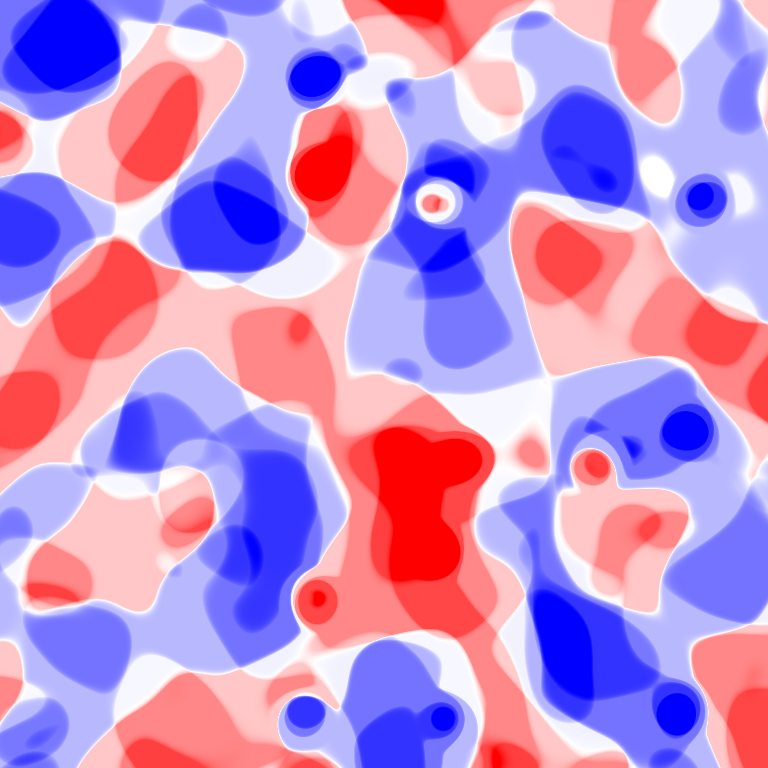
Write a Shadertoy shader that draws this texture.

```glsl
// Smooth red and blue blobs, stacked like terraces with white seams between.
// A shared noise field is cut at several wobbling thresholds; each cut adds
// a step with a soft foot and a crisp top, coloured on a blue-white-red scale.

#define BLOB_SCALE 5.6     // noise cells across the canvas, shared field
#define WOBBLE_SCALE 6.6   // noise cells across the canvas, per-step field
#define WOBBLE 0.85        // how far each step strays from the shared field
#define FOOT_WIDTH 0.55    // reach of the soft foot below a step
#define FOOT_POWER 6.0     // crispness of the step's upper edge
#define DOT_CELLS 6.0      // grid of scattered round dots
#define DOT_CHANCE 0.3
#define DOT_HEIGHT 2.3
#define LOWEST -1.05       // value below every step

const int STEPS = 7;
const float threshold[STEPS] = float[](-1.5, -0.98, -0.48, 0.14, 0.58, 1.2, 1.7);
const float rise[STEPS] = float[](0.25, 0.25, 0.27, 0.50, 0.25, 0.25, 0.28);

float hash(vec2 p) {
    return fract(sin(dot(p, vec2(127.1, 311.7))) * 43758.5453);
}

// Dot product of a random unit gradient at a lattice corner with the offset.
float corner(vec2 cell, vec2 offset) {
    float angle = 6.2832 * hash(cell);
    return dot(vec2(cos(angle), sin(angle)), offset);
}

float gradientNoise(vec2 p) {
    vec2 i = floor(p), f = p - i;
    vec2 u = f * f * f * (f * (f * 6.0 - 15.0) + 10.0);
    vec2 e = vec2(1.0, 0.0);
    float low = mix(corner(i, f), corner(i + e.xy, f - e.xy), u.x);
    float high = mix(corner(i + e.yx, f - e.yx), corner(i + e.xx, f - e.xx), u.x);
    return mix(low, high, u.y);
}

// Two turned layers hide the lattice; scaled to about unit deviation.
float field(vec2 p, float seed) {
    vec2 turned = mat2(0.8, 0.6, -0.6, 0.8) * p;
    return 3.3 * (gradientNoise(p + seed * 17.3)
                + gradientNoise(turned + seed * 9.7 + 41.5));
}

// Sparse round bumps or dips, each kept inside its own cell.
float dots(vec2 p) {
    vec2 cell = floor(p);
    float present = step(hash(cell + 3.1), DOT_CHANCE);
    float side = hash(cell + 5.3) < 0.5 ? -1.0 : 1.0;
    vec2 centre = 0.3 + 0.4 * vec2(hash(cell + 7.7), hash(cell + 11.9));
    return present * side * smoothstep(0.29, 0.03, length(p - cell - centre));
}

// Soft foot rising ever faster to a crisp top at zero.
float terrace(float x) {
    return pow(clamp(1.0 + x / FOOT_WIDTH, 0.0, 1.0), FOOT_POWER);
}

vec3 blueWhiteRed(float v) {
    v = clamp(v, -1.0, 1.0);
    return vec3(1.0 + min(v, 0.0), 1.0 - abs(v), 1.0 - max(v, 0.0));
}

void mainImage(out vec4 fragColor, in vec2 fragCoord) {
    vec2 uv = fragCoord / iResolution.y;
    float shared_field = field(uv * BLOB_SCALE, 1.0);
    float bump = DOT_HEIGHT * dots(uv * DOT_CELLS);
    float spread = sqrt(1.0 + WOBBLE * WOBBLE);

    float value = LOWEST;
    for (int k = 0; k < STEPS; k++) {
        float wobble = WOBBLE * field(uv * WOBBLE_SCALE, float(k) + 2.0);
        float height = (shared_field + wobble) / spread + bump;
        value += rise[k] * terrace(height - threshold[k]);
    }
    fragColor = vec4(blueWhiteRed(value), 1.0);
}
```
